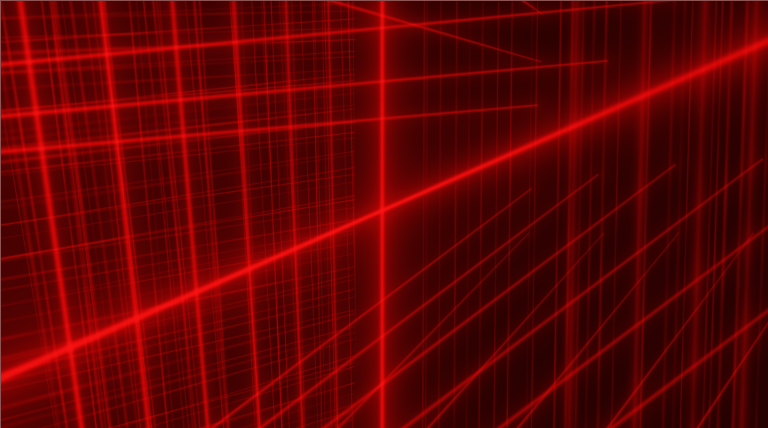
Reproduce this background procedurally as a Shadertoy shader.

```glsl
// Red laser grid: a glowing cross over two receding walls of fine light beams.

const float AXIS = 0.893; // x of the vertical beam, in canvas heights

float hash(float n) {
    return fract(sin(n * 12.9898) * 43758.547);
}

// Soft line profile, never thinner than the pixel grid can show
float line(float d, float w) {
    w = max(w, 0.7 / iResolution.y);
    return exp(-d * d / (w * w));
}

// Segment from a to b that thins and dims toward b
float beam(vec2 p, vec2 a, vec2 b, float w) {
    vec2 ab = b - a;
    float h = clamp(dot(p - a, ab) / dot(ab, ab), 0.0, 1.0);
    float d = length(p - a - ab * h);
    float taper = mix(1.0, 0.45, h);
    return taper * (line(d, w * taper) + 0.25 * exp(-d / (4.0 * w)));
}

// Uneven brightness along a beam
float flicker(float t, float seed) {
    return 0.7 + 0.2 * sin(t * 9.0 + seed * 40.0) + 0.1 * sin(t * 31.0 + seed * 17.0);
}

float leftWall(vec2 p) {
    float s = (AXIS - p.x) / (1.0 - 0.17 * (1.0 - p.y));
    float light = 0.0;

    // Fine columns
    for (float i = 0.0; i < 46.0; i++) {
        float at = 0.07 + 0.88 * hash(i + 1.0);
        float w = 0.0013 + 0.005 * at * hash(i + 71.0);
        float lean = 0.03 * (hash(i + 31.0) - 0.5) * (p.y - 0.5);
        light += (0.1 + 0.32 * hash(i + 131.0)) * flicker(p.y, hash(i)) * line(s - at + lean, w);
    }
    // Bright columns, spreading with distance from the axis
    for (float k = 0.0; k < 6.0; k++) {
        float d = s - (0.126 + 0.088 * k + 0.0112 * k * k);
        light += (0.35 + 0.09 * k) * line(d, 0.003 + 0.0009 * k);
        light += (0.1 + 0.025 * k) * exp(-abs(d) / 0.022);
    }
    // Fanned rows
    for (float i = 0.0; i < 48.0; i++) {
        float drop = (i + hash(i + 211.0)) / 48.0;
        float slope = 0.03 + 0.3 * drop + 0.05 * (hash(i + 251.0) - 0.5);
        float d = p.y - 1.0 + drop - slope * (p.x - 0.826);
        float w = 0.0015 + 0.0045 * hash(i + 307.0) * s;
        light += (0.08 + 0.26 * hash(i + 353.0)) * flicker(p.x, hash(i + 5.0)) * line(d, w);
    }
    return light * smoothstep(0.834, 0.822, p.x);
}

float rightWall(vec2 p) {
    float s = (p.x - AXIS) / (1.0 - 0.04 * (1.0 - p.y));
    float light = 0.0;

    // Faint broken columns
    for (float i = 0.0; i < 26.0; i++) {
        float at = 0.07 + 0.84 * (i + hash(i + 401.0)) / 26.0;
        float w = 0.0018 + 0.004 * at * hash(i + 433.0);
        light += (0.08 + 0.2 * hash(i + 467.0)) * flicker(p.y, hash(i + 9.0)) * line(s - at, w);
    }
    // Blurred bands
    for (float k = 0.0; k < 4.0; k++) {
        float d = s - (0.455 + 0.17 * k - 0.01 * k * k);
        light += 0.16 * flicker(p.y, k) * line(d, 0.016) + 0.1 * line(d, 0.005);
    }
    return light * smoothstep(0.05, 0.07, s);
}

float longBeams(vec2 p) {
    float light = 0.0;

    // Shallow beams crossing the top
    for (float k = 0.0; k < 3.0; k++) {
        float y = 0.849 - 0.14 * k + 0.019 * k * k;
        float end = 1.58 - 0.163 * k;
        light += 0.85 * beam(p, vec2(0.0, y), vec2(end, y + (0.096 - 0.0045 * k) * end), 0.0055);
    }
    light += 0.6 * beam(p, vec2(0.767, 1.0), vec2(1.263, 0.856), 0.004);
    light += 0.5 * beam(p, vec2(1.22, 1.0), vec2(1.267, 0.967), 0.003);

    // Rising beams at the lower right
    for (float k = 0.0; k < 6.0; k++) {
        float y = 0.298 - 0.07 * k - 0.014 * k * k;
        float end = 1.24 + 0.144 * k + 0.012 * k * k;
        light += 0.62 * beam(p, vec2(0.3, y - 0.445), vec2(end, y + 0.75 * (end - AXIS)), 0.004 + 0.0007 * k);
    }
    // Steeper thin beams
    for (float k = 0.0; k < 5.0; k++)
        light += 0.4 * beam(p, vec2(0.79 + 0.21 * k, 0.0), vec2(1.235 + 0.175 * k, 0.455), 0.003);
    return light;
}

void mainImage(out vec4 fragColor, in vec2 fragCoord) {
    vec2 p = fragCoord / iResolution.y;

    // Ambient light, stronger on the left
    float light = mix(0.25, 0.12, smoothstep(0.0, 1.3, p.x));
    light += leftWall(p) + rightWall(p) + longBeams(p);

    // Main cross: vertical and diagonal beams with halos
    float dx = abs(p.x - AXIS);
    light += 0.9 * line(dx, 0.005) + 0.35 * exp(-dx / 0.025) + 0.1 * exp(-dx / 0.08);
    float dd = abs(p.y - 0.116 - 0.439 * p.x) / 1.092;
    float away = abs(p.x - AXIS);
    light += mix(1.3, 0.7, smoothstep(0.8, 1.6, p.x)) * line(dd, 0.0045 + 0.005 * away);
    light += 0.4 * exp(-dd / (0.02 + 0.015 * away)) + 0.16 * exp(-dd / 0.09);

    // Tone curve and red tint
    float red = 1.0 - exp(-1.3 * light);
    vec3 color = vec3(red, vec2(0.02 * red + 0.05 * smoothstep(0.75, 1.0, red)));

    // Pale hairline along the top and left
    float edge = min(p.x, 1.0 - p.y);
    color = mix(color, vec3(0.56, 0.33, 0.33), smoothstep(0.0035, 0.001, edge));
    fragColor = vec4(color, 1.0);
}
```
